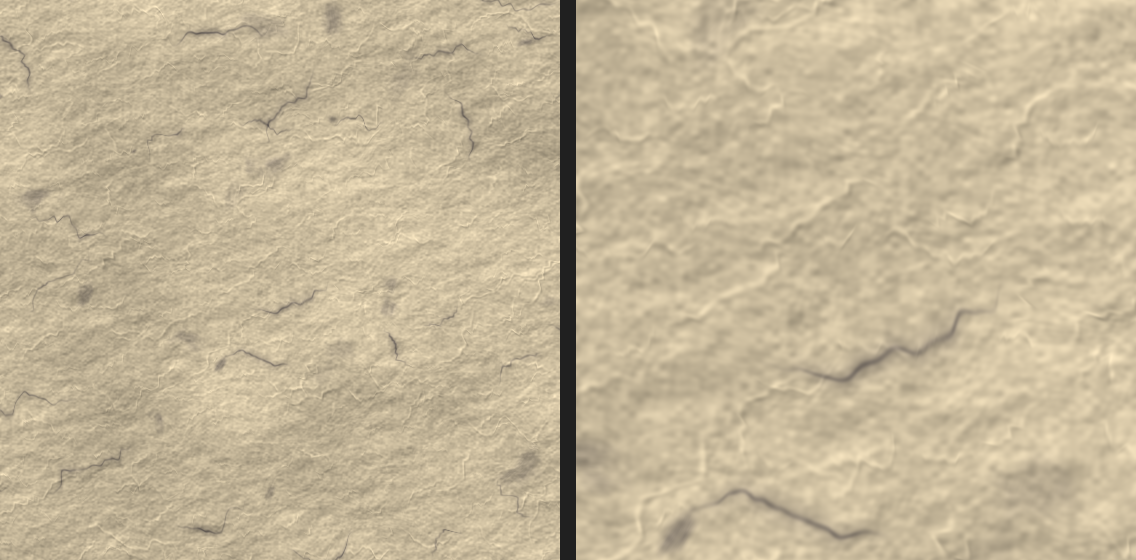
Left, the full canvas; right, a detail of the centre.
Give the GLSL for this texture, as a Shadertoy shader.

```glsl
// Handmade mulberry paper: crumpled cream pulp with raised fibres and dark bark flecks.
#define PAPER vec3(0.775, 0.718, 0.602)
#define BARK vec3(0.31, 0.285, 0.285)
#define LIGHT_DIR vec2(-0.45, 0.89)
#define GRAIN 0.13
#define CRUMPLE 0.75
#define BLOTCH 0.30
#define EMBOSS 0.13
#define FLECK_CELLS 6.0
#define FLECK_CHANCE 0.55

float hash(vec2 p) {
    return fract(sin(dot(p, vec2(127.1, 311.7))) * 43758.5453);
}

vec2 hash2(vec2 p) {
    return vec2(hash(p), hash(p + 37.3));
}

mat2 rotate(float a) {
    float c = cos(a), s = sin(a);
    return mat2(c, -s, s, c);
}

float noise(vec2 p) {
    vec2 i = floor(p), f = fract(p);
    f = f * f * (3.0 - 2.0 * f);
    return mix(mix(hash(i), hash(i + vec2(1, 0)), f.x),
               mix(hash(i + vec2(0, 1)), hash(i + vec2(1, 1)), f.x), f.y);
}

float fbm(vec2 p) {
    float sum = 0.0, amp = 0.5;
    for (int i = 0; i < 4; i++) {
        sum += amp * noise(p);
        p = rotate(0.6) * p * 2.03 + 11.7;
        amp *= 0.5;
    }
    return sum;
}

// Height of the crumpled pulp, stretched along a slightly rising direction.
float pulpHeight(vec2 p) {
    return fbm(rotate(0.25) * p * vec2(28.0, 44.0));
}

// Scattered curved fibres: x = lit relief, y = thin core, z = soft halo.
vec3 fibres(vec2 p, float cells, float halfLength, float width, float chance, float seed) {
    vec3 sum = vec3(0);
    vec2 home = floor(p * cells);
    for (int j = -1; j <= 1; j++)
    for (int i = -1; i <= 1; i++) {
        vec2 cell = home + vec2(i, j);
        vec2 id = cell + seed;
        if (hash(id + 5.1) > chance) continue;
        vec2 shape = hash2(id + 71.9);
        float angle = mix(-0.75, 1.25, 0.5 * (shape.x + hash(id + 13.7)));
        if (hash(id + 91.3) < 0.16) angle -= 1.4;
        float len = halfLength * mix(0.4, 1.0, shape.y);
        vec2 q = rotate(angle) * (p - (cell + hash2(id)) / cells);
        float t = q.x / len;
        if (abs(t) > 1.0) continue;
        // Bend the axis, then add a large and a small wiggle.
        float bend = hash(id + 23.5) - 0.5;
        q.y += len * (1.1 * bend * (t * t - 0.3)
             + 0.5 * (noise(vec2(t * 2.5 + 9.0, id.x + id.y * 3.7)) - 0.5)
             + 0.16 * (noise(vec2(t * 8.0 + 31.0, id.y + id.x * 2.3)) - 0.5));
        float s = q.y / width;
        float taper = (1.0 - smoothstep(0.4, 1.0, abs(t)))
                    * mix(0.35, 1.0, noise(vec2(t * 4.0 + 17.0, id.x * 1.7 + id.y)));
        float facing = dot(vec2(-sin(angle), cos(angle)), LIGHT_DIR);
        float core = exp(-s * s);
        sum += taper * vec3(core * (0.35 + 2.2 * s * facing), core, exp(-0.055 * s * s));
    }
    return sum;
}

// Smudged, streaky bark flecks of mixed sizes.
float flecks(vec2 p) {
    float ink = 0.0;
    vec2 home = floor(p * FLECK_CELLS);
    float ragged = fbm(p * 34.0) - 0.47;
    for (int j = -1; j <= 1; j++)
    for (int i = -1; i <= 1; i++) {
        vec2 cell = home + vec2(i, j);
        if (hash(cell + 3.3) > FLECK_CHANCE) continue;
        vec2 rnd = hash2(cell + 44.1);
        float size = mix(0.011, 0.058, rnd.x * rnd.x);
        vec2 q = rotate(mix(-0.4, 1.5, rnd.y)) * (p - (cell + hash2(cell + 8.8)) / FLECK_CELLS);
        float d = length(q * vec2(1.0, 1.9)) / size + 2.4 * ragged;
        float streak = mix(0.4, 1.0, fbm(q * vec2(40.0, 170.0) + cell * 7.0));
        float strength = mix(0.95, 0.5, rnd.x) * mix(0.3, 1.0, hash(cell + 61.7));
        ink += (1.0 - smoothstep(0.05, 1.1, d)) * streak * strength;
    }
    return ink;
}

void mainImage(out vec4 fragColor, in vec2 fragCoord) {
    vec2 p = fragCoord / iResolution.y;
    vec2 warped = p + 0.012 * (vec2(noise(p * 22.0), noise(p * 22.0 + 50.0)) - 0.5);

    // Pulp: tonal blotches, directional relief and fine tooth.
    float shade = BLOTCH * (fbm(p * vec2(5.0, 7.0) + 3.0) - 0.47);
    shade += CRUMPLE * (pulpHeight(warped) - pulpHeight(warped + 0.004 * LIGHT_DIR));
    shade += GRAIN * (noise(p * vec2(210.0, 250.0)) - 0.5);

    // Pale raised fibres in three sizes.
    float relief = fibres(warped, 19.0, 0.036, 0.0024, 0.75, 10.0).x * 0.7
                 + fibres(warped, 11.0, 0.065, 0.0029, 0.75, 130.0).x
                 + fibres(warped, 6.0, 0.120, 0.0032, 0.60, 270.0).x;
    shade += EMBOSS * clamp(relief, -1.3, 1.2);

    // Dark strands with smoky edges, and flecks.
    vec3 strand = fibres(warped, 5.0, 0.105, 0.0021, 0.62, 410.0);
    float smoke = smoothstep(0.3, 0.7, fbm(p * 24.0 + 60.0));
    float ink = 0.5 * strand.y + 0.36 * strand.z * smoke + flecks(warped);

    vec3 color = PAPER * (1.0 + shade);
    color = mix(color, BARK * (1.0 + shade), clamp(ink, 0.0, 0.85));
    fragColor = vec4(clamp(color, 0.0, 1.0), 1.0);
}
```
